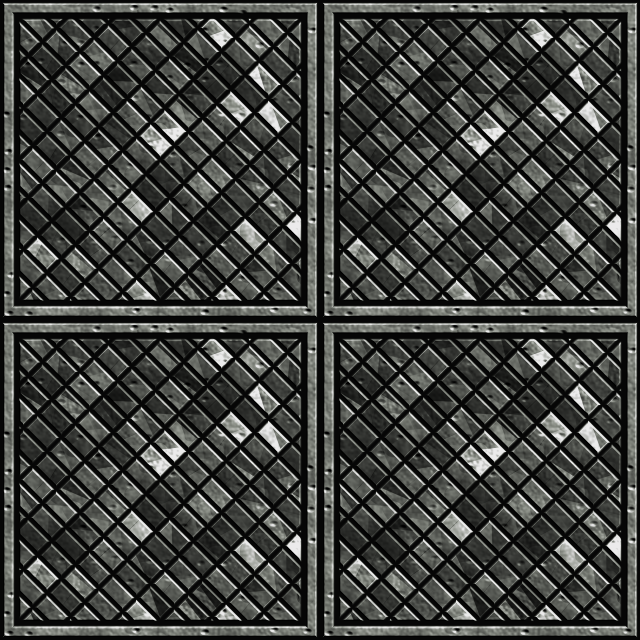
This texture is drawn by a Shadertoy shader. Its source:

```glsl
// Framed metal panels, each filled with a diagonal lattice of worn, folded plates.
// A height field of frame, plates, dents and wrapped noise is lit from the
// upper right; every plate takes its own tone, roughness and fold from a hash.

#define PANELS 2.0                 // panels across and down
#define PLATES vec2(10.0, 6.0)     // plate rows across a panel, per diagonal
#define FIELD 0.058                // inset of the plate field
#define GROOVE 0.0105              // width of the bevel around a plate
#define RELIEF 0.012               // height of frame and plates
#define FOLD 0.42                  // steepness of the folds
#define GRAIN 110.0                // fine noise cells per panel
#define WRINKLES 22.0              // coarse noise cells per panel
#define DENTS 18.0                 // dent cells per panel
#define FRAME_TONE 0.47
#define TINT vec3(0.97, 1.0, 0.94)
#define LIGHT normalize(vec3(0.62, 0.66, 0.65))

float hash(vec2 p) {
    vec3 q = fract(vec3(p.xyx) * 0.1031);
    q += dot(q, q.yzx + 33.33);
    return fract((q.x + q.y) * q.z);
}

// Value noise that wraps after a whole number of cells.
float noise(vec2 p, float period) {
    vec2 i = floor(p), f = fract(p);
    f = f * f * (3.0 - 2.0 * f);
    vec2 a = mod(i, period), b = mod(i + 1.0, period);
    return mix(mix(hash(a), hash(vec2(b.x, a.y)), f.x),
               mix(hash(vec2(a.x, b.y)), hash(b), f.x), f.y);
}

// Sparse round pits, at most one per cell.
float dents(vec2 p) {
    vec2 g = p * DENTS, cell = floor(g);
    vec2 centre = 0.3 + 0.4 * vec2(hash(cell + 31.0), hash(cell + 57.0));
    float r = length((g - cell - centre) * vec2(1.0, 1.5));
    return step(0.68, hash(cell + 11.0)) * (1.0 - smoothstep(0.0, 0.28, r));
}

float borderDistance(vec2 p) {
    vec2 d = min(p, 1.0 - p);
    return min(d.x, d.y);
}

// Plate under p: xy is its number, zw the offset from its centre.
vec4 plateAt(vec2 p) {
    float span = 1.0 - 2.0 * FIELD;
    vec2 q = (p - FIELD) / span;
    vec2 u = vec2(q.x + q.y, q.y - q.x) * PLATES;
    return vec4(floor(u) + 20.0, (fract(u) - 0.5) * span * 0.7071 / PLATES);
}

// Coverage of frame bar (x) and plate (y), both falling to 0 in the grooves.
vec2 coverage(vec2 p, vec2 offset) {
    float d = borderDistance(p);
    float bar = smoothstep(0.006, 0.015, d) * (1.0 - smoothstep(0.037, 0.048, d));
    vec2 edge = 0.35355 * (1.0 - 2.0 * FIELD) / PLATES - abs(offset);
    float plate = smoothstep(0.001, GROOVE, min(edge.x, edge.y));
    return vec2(bar, plate * smoothstep(FIELD - 0.003, FIELD + 0.007, d));
}

float height(vec2 p) {
    p = fract(p);
    vec4 plate = plateAt(p);
    vec2 cover = coverage(p, plate.zw);
    // each plate is creased along a random line
    float angle = 6.2832 * hash(plate.xy + 3.0);
    float crease = dot(plate.zw, vec2(cos(angle), sin(angle)));
    float fold = abs(crease + 0.03 * (hash(plate.xy + 7.0) - 0.5));
    float rough = mix(0.0006, 0.0019, hash(plate.xy + 13.0));
    float grain = noise(p * GRAIN, GRAIN);
    float wrinkle = abs(noise(p * WRINKLES, WRINKLES) - 0.5);
    float pit = dents(p);
    float frame = RELIEF + 0.0014 * grain + 0.003 * wrinkle - 0.006 * pit;
    float body = RELIEF + rough * grain + 0.006 * wrinkle - 0.004 * pit
               + FOLD * hash(plate.xy + 17.0) * fold;
    return cover.x * frame + cover.y * body;
}

vec3 shade(vec2 p) {
    p = fract(p);
    vec4 plate = plateAt(p);
    vec2 cover = coverage(p, plate.zw);

    // surface normal and light, 1 on flat ground
    vec2 e = vec2(0.002, 0.0);
    float h = height(p);
    vec2 slope = (vec2(height(p + e.xy), height(p + e.yx)) - h) / e.x;
    float lit = max(dot(normalize(vec3(-slope, 1.0)), LIGHT), 0.0) / LIGHT.z;

    // plate tones: mostly dull, a few polished bright
    float dull = mix(0.15, 0.42, hash(plate.xy + 23.0));
    float tone = mix(dull, 0.72, step(0.94, hash(plate.xy + 29.0)));
    tone = mix(tone, FRAME_TONE, step(borderDistance(p), 0.052));
    tone *= 0.78 + 0.44 * noise(p * WRINKLES + 5.0, WRINKLES);
    float speck = noise(p * GRAIN + 9.0, GRAIN);
    tone *= 0.85 + 0.3 * speck;

    // dark grooves and shining rims
    float open = smoothstep(0.08, 0.75, max(cover.x, cover.y));
    float rim = smoothstep(1.25, 1.6, lit) * 0.26;
    float value = mix(0.025, tone * lit + rim, open);
    return min(value, 0.92) * mix(TINT, vec3(1.0), smoothstep(0.5, 0.9, value));
}

void mainImage(out vec4 fragColor, in vec2 fragCoord) {
    // four samples per pixel smooth the edges
    vec3 color = vec3(0.0);
    for (int i = 0; i < 4; i++) {
        vec2 jitter = vec2(i & 1, i >> 1) * 0.5 - 0.25;
        color += shade((fragCoord + jitter) / iResolution.xy * PANELS);
    }
    fragColor = vec4(color / 4.0, 1.0);
}
```
